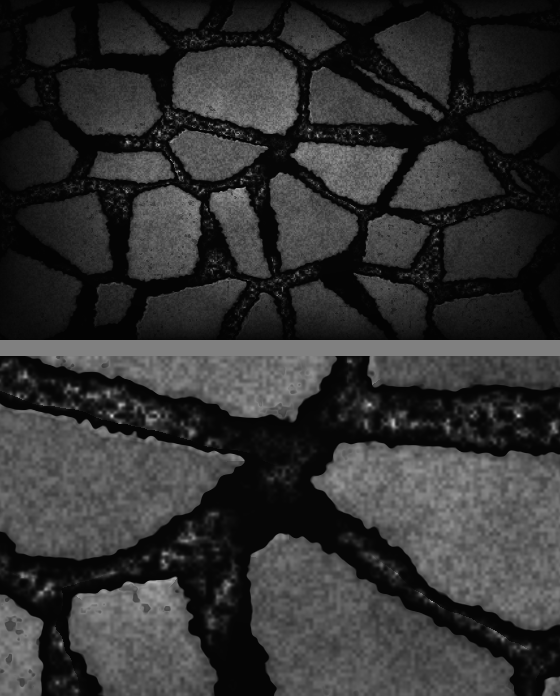
Top, the full canvas; bottom, a detail of the centre.
Reproduce this texture procedurally as a Shadertoy shader.

```glsl
const vec2  GRID = vec2(6.0, 5.0);        // stones per tile
const float JITTER = 0.96;                // scatter of the stone centres
const float SIZE_SPREAD = 0.55;           // difference between large and small stones
const float GAP_MIN = 0.034;              // half width of the narrowest joint
const float GAP_EXTRA = 0.14;             // widening of random joints
const float EDGE_TILT = 0.46;             // how far edges turn out of parallel
const float CORNER_ROUND = 0.02;
const float SHADOW_WIDTH = 0.045;         // extra joint on the shaded side
const float ROUGHNESS = 0.045;            // chipping of the edges
const vec2  LIGHT_DIR = vec2(-0.55, 0.83);
const float STONE_TONE = 0.455;
const float STAIN_CONTRAST = 0.70;
const float GRAIN_CONTRAST = 0.62;
const float RIM_TONE = 0.26;
const float GRAVEL_TONE = 0.62;
const float JOINT_TONE = 0.012;
const vec2  VIGNETTE_POWER = vec2(1.0, 0.80);
const float VIGNETTE_FLOOR = 0.05;
const float PI = 3.14159265;

vec2 hash22(vec2 p) {
    vec3 q = fract(vec3(p.xyx) * vec3(0.1031, 0.1030, 0.0973));
    q += dot(q, q.yzx + 33.33);
    return fract((q.xx + q.yz) * q.zy);
}

// Value noise that wraps after "period" lattice cells
float tileNoise(vec2 uv, vec2 period) {
    vec2 p = uv * period, i = floor(p), f = p - i;
    f = f * f * (3.0 - 2.0 * f);
    vec2 a = mod(i, period), b = mod(i + 1.0, period);
    float low  = mix(hash22(a).x, hash22(vec2(b.x, a.y)).x, f.x);
    float high = mix(hash22(vec2(a.x, b.y)).x, hash22(b).x, f.x);
    return mix(low, high, f.y);
}

float tileFbm(vec2 uv, vec2 period) {
    float sum = 0.0, amp = 0.533;
    for (int k = 0; k < 4; k++) {
        sum += amp * tileNoise(uv, period);
        period *= 2.0;
        amp *= 0.5;
    }
    return sum;
}

float smoothMin(float a, float b, float k) {
    float h = max(k - abs(a - b), 0.0) / k;
    return min(a, b) - 0.25 * h * h * k;
}

// Centre (xy) and size weight (z) of the stone in a grid cell
vec3 stoneSite(vec2 cell) {
    vec2 id = mod(cell, GRID);
    vec2 offset = JITTER * (hash22(id + 23.0) - 0.5);
    return vec3(cell + 0.5 + offset, SIZE_SPREAD * hash22(id + 61.0).x);
}

// Distance inside the stone (x), its light-facing amount (y), its wrapped cell (zw)
vec4 paving(vec2 p) {
    vec2 base = floor(p), home = base;
    float nearest = 1e5;
    for (int j = -2; j <= 2; j++)
    for (int i = -2; i <= 2; i++) {
        vec2 cell = base + vec2(i, j);
        vec3 s = stoneSite(cell);
        float d = dot(p - s.xy, p - s.xy) - s.z;
        if (d < nearest) { nearest = d; home = cell; }
    }
    vec3 own = stoneSite(home);
    vec2 id = mod(home, GRID);
    float inside = 1e3, closest = 1e3, facing = 0.0;
    for (int j = -2; j <= 2; j++)
    for (int i = -2; i <= 2; i++) {
        if (i == 0 && j == 0) continue;
        vec3 s = stoneSite(home + vec2(i, j));
        vec2 across = s.xy - own.xy;
        float len = max(length(across), 0.05);
        vec2 n = across / len;
        float d = (dot(p - s.xy, p - s.xy) - s.z - nearest) / (2.0 * len);
        vec2 h = hash22(id * 7.0 + vec2(i, j) + 5.0);
        float along = dot(p - 0.5 * (s.xy + own.xy), vec2(-n.y, n.x));
        float lit = dot(n, LIGHT_DIR);
        float tilted = d - GAP_EXTRA * h.x * h.x - EDGE_TILT * (h.y - 0.5) * along;
        float edge = min(d, tilted) - GAP_MIN - SHADOW_WIDTH * max(-lit, 0.0);
        if (edge < closest) { closest = edge; facing = lit; }
        inside = smoothMin(inside, edge, CORNER_ROUND);
    }
    return vec4(inside, facing, id);
}

void mainImage(out vec4 fragColor, in vec2 fragCoord) {
    vec2 uv = fragCoord / iResolution.xy;
    float pixel = GRID.y / iResolution.y;

    // Stones with chipped outlines
    vec2 chips = vec2(tileFbm(uv, GRID * 5.0), tileFbm(uv + 0.37, GRID * 5.0)) - 0.5;
    vec4 stone = paving(uv * GRID + 2.0 * ROUGHNESS * chips);
    float fine = tileNoise(uv, vec2(430.0, 260.0));
    float medium = tileNoise(uv + 0.21, vec2(210.0, 127.0));
    float inside = stone.x + 0.03 * (medium - 0.5);
    float mask = smoothstep(-pixel, pixel, inside);
    vec2 trait = hash22(stone.zw + 13.0);

    // Worn face: stains, grain and pits
    float stain = tileFbm(uv + trait, vec2(13.0, 8.0));
    float grain = 0.62 * fine + 0.38 * medium;
    float pits = smoothstep(0.70, 0.82, 0.7 * tileNoise(uv + 0.53, vec2(160.0, 97.0)) + 0.3 * fine);
    float face = STONE_TONE * mix(0.80, 1.12, trait.x);
    face *= 1.0 + STAIN_CONTRAST * (stain - 0.5) + GRAIN_CONTRAST * (grain - 0.5);
    face *= 1.0 - 0.45 * pits * smoothstep(0.42, 0.6, stain);
    face *= mix(0.72, 1.0, smoothstep(0.0, 0.06, inside));

    // Bright rim on edges turned to the light
    float rim = (1.0 - smoothstep(0.012, 0.036, inside)) * smoothstep(0.3, 0.8, stone.y);
    face += RIM_TONE * rim * smoothstep(0.3, 0.9, trait.y) * (0.4 + 1.2 * grain);

    // Gravel showing in the wide joints
    float pebble = tileNoise(uv, vec2(190.0, 115.0)) * (0.4 + 1.0 * fine);
    float patches = smoothstep(0.35, 0.60, tileFbm(uv + 0.7, vec2(10.0, 6.0)));
    float depth = smoothstep(0.025, 0.10, -inside);
    float joint = JOINT_TONE + GRAVEL_TONE * pebble * pebble * patches * depth;

    // Light falling off toward the tile border
    vec2 fall = pow(abs(sin(PI * uv)), VIGNETTE_POWER);
    float light = mix(VIGNETTE_FLOOR, 1.0, fall.x * fall.y);
    float tone = mix(joint, face, mask) * light + 0.010;
    fragColor = vec4(vec3(clamp(tone, 0.0, 1.0)), 1.0);
}
```
